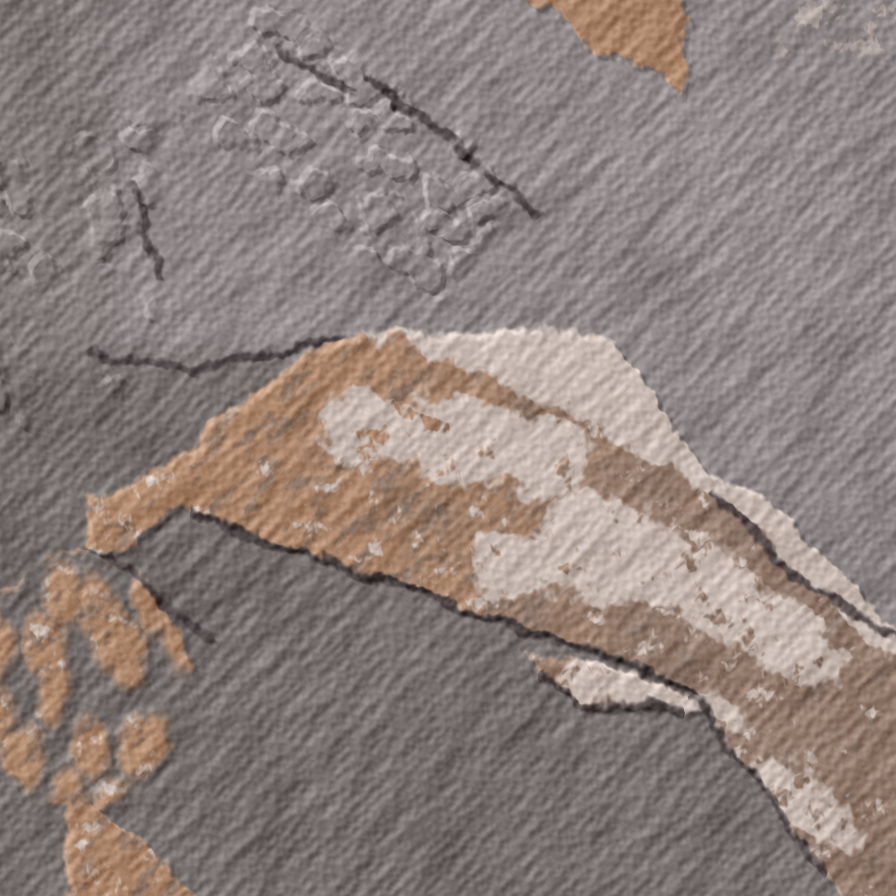
Write a Shadertoy shader that draws this texture.

```glsl
const vec3 PALE_GRAY = vec3(0.558, 0.527, 0.527);
const vec3 DARK_GRAY = vec3(0.447, 0.422, 0.417);
const vec3 ORANGE = vec3(0.660, 0.510, 0.405);
const vec3 BROWN = vec3(0.565, 0.470, 0.415);
const vec3 UMBER = vec3(0.475, 0.410, 0.375);
const vec3 CHALK = vec3(0.770, 0.712, 0.682);
const vec3 CRACK = vec3(0.290, 0.255, 0.260);
const vec2 TO_LIGHT = vec2(-0.0035, 0.0035);

vec2 hash2(vec2 p) {
    vec3 h = fract(p.xyx * vec3(0.1031, 0.1030, 0.0973));
    h += dot(h, h.yzx + 33.33);
    return fract((h.xx + h.yz) * h.zy);
}

// Distance to the nearest scattered cell centre
float cells(vec2 p) {
    vec2 cell = floor(p), f = p - cell;
    float d = 2.0;
    for (int y = -1; y <= 1; y++)
        for (int x = -1; x <= 1; x++) {
            vec2 o = vec2(x, y);
            d = min(d, length(o + hash2(cell + o + 50.0) - f));
        }
    return d;
}

// Layered sines, roughly -1 to 1
float waves(vec2 p) {
    float sum = 0.0, amp = 0.6;
    for (int i = 0; i < 4; i++) {
        sum += amp * sin(p.x + 1.4 * sin(p.y)) * cos(p.y + sin(0.7 * p.x));
        p = mat2(1.6, 1.2, -1.2, 1.6) * p + 1.7;
        amp *= 0.65;
    }
    return sum;
}

vec2 crumble(vec2 p, float amount) {
    return p + amount * vec2(waves(p * 40.0), waves(p * 40.0 + 9.0));
}

// Axes along and across the scratches
vec2 diagonal(vec2 p) {
    return vec2(p.x + p.y, p.y - p.x) * 0.707;
}

float segment(vec2 p, vec2 a, vec2 b) {
    vec2 ab = b - a;
    return length(p - a - ab * clamp(dot(p - a, ab) / dot(ab, ab), 0.0, 1.0));
}

float cover(float d, float soft) {
    return smoothstep(-soft, soft, d);
}

float within(float x, float a, float b) {
    return cover(x - a, 0.01) * cover(b - x, 0.01);
}

// Outlines of the arched paint layer and its hanging flap
float archTop(float x) {
    return 0.44 + 0.19 * smoothstep(0.08, 0.42, x) - 0.17 * smoothstep(0.66, 0.82, x)
        - 0.2 * smoothstep(0.8, 1.08, x);
}

float archBottom(float x) {
    return 0.385 + 0.05 * smoothstep(0.13, 0.21, x) - 0.35 * max(x - 0.2, 0.0)
        - 1.05 * max(x - 0.77, 0.0);
}

float flapBottom(float x) {
    return max(0.27 - 1.05 * (x - 0.59), 0.208);
}

// Positive inside any remaining paint
float paint(vec2 p) {
    vec2 q = crumble(p, 0.008);
    float arch = min(min(archTop(q.x) - q.y, q.y - archBottom(q.x)), q.x - 0.1);
    float flap = min(min(0.275 - 0.25 * (q.x - 0.59) - q.y, q.y - flapBottom(q.x)), 0.8 - q.x);
    float corner = min(q.x - 0.075, 0.13 - 0.9 * (q.x - 0.08) - q.y);
    vec2 t = crumble(p, 0.014);
    float patchTop = min(0.76 - t.x, t.y - 1.0 + 0.6 * (t.x - 0.59));
    float cluster = 1.0 - length((q - vec2(0.09, 0.24)) / vec2(0.12, 0.14));
    float flakes = min(0.022 * (0.46 - cells(q * vec2(23.0, 13.0))), 0.1 * cluster);
    return max(max(max(arch, flap), max(corner, patchTop)), flakes);
}

// Positive inside the chalky coat on top of the paint
float chalk(vec2 p) {
    vec2 q = crumble(p, 0.018);
    float d = q.x - 0.4;
    float seam = 0.62 - 0.22 * d - 0.66 * d * d;
    float gap = 0.008 + 0.03 * smoothstep(0.62, 0.85, q.x);
    float body = 0.042 - segment(q, vec2(0.40, 0.53), vec2(0.62, 0.485));
    body = max(body, 0.036 - segment(q, vec2(0.56, 0.37), vec2(0.70, 0.37)));
    body = max(body, 0.046 - segment(q, vec2(0.66, 0.41), vec2(0.90, 0.28)));
    body = max(body, 0.022 - segment(q, vec2(0.86, 0.13), vec2(0.93, 0.08)));
    body = max(body, 0.020 - segment(q, vec2(0.65, 0.235), vec2(0.81, 0.205)));
    body = min(body, seam - gap - q.y);
    float crest = min(q.y - seam - 0.008, q.x - 0.37);
    float holes = 0.025 * (0.62 - waves(p * 52.0 + 3.0));
    float specks = min(0.02 * (waves(p * 60.0) - 0.72), 0.45 - q.y + 0.2 * q.x);
    return max(max(crest, min(body, holes)), specks);
}

// Loose crumbs in a tilted block and down the left side
float crumbs(vec2 p) {
    vec2 c = p - vec2(0.4, 0.835);
    vec2 r = vec2(dot(c, vec2(0.82, -0.57)), dot(c, vec2(0.57, 0.82)));
    float block = within(r.x, -0.19, 0.17) * within(r.y, -0.09, 0.085);
    float side = within(p.x, -0.1, 0.17) * within(p.y, 0.52, 0.87);
    float lump = smoothstep(0.46, 0.30, cells(crumble(p, 0.014) * vec2(19.0, 24.0)));
    return lump * max(block, side * cover(waves(p * 14.0), 0.3));
}

// Fine height: diagonal scratches over grain
float grain(vec2 p) {
    return 0.155 * cells(diagonal(p) * vec2(19.0, 80.0)) + 0.105 * cells(p * 105.0);
}

// Coarse height: crumbs and paint edges
float forms(vec2 p) {
    return 0.16 * crumbs(p) + 0.13 * cover(paint(p), 0.005);
}

float cracks(vec2 p) {
    vec2 q = crumble(p, 0.008);
    float d = segment(q, vec2(0.10, 0.605), vec2(0.22, 0.585));
    d = min(d, segment(q, vec2(0.22, 0.585), vec2(0.38, 0.625)));
    d = min(d, segment(q, vec2(0.79, 0.45), vec2(0.88, 0.365)));
    d = min(d, segment(q, vec2(0.88, 0.36), vec2(1.02, 0.28)));
    d = min(d, segment(q, vec2(0.31, 0.945), vec2(0.39, 0.90)));
    d = min(d, segment(q, vec2(0.41, 0.92), vec2(0.60, 0.76)));
    d = min(d, segment(q, vec2(0.15, 0.79), vec2(0.18, 0.69)));
    d = min(d, segment(q, vec2(0.12, 0.38), vec2(0.24, 0.285)));
    float slope = q.x > 0.77 ? 0.6 : 0.95;
    float rim = abs(q.y - archBottom(q.x) + 0.003) * slope + 1.0 - within(q.x, 0.2, 0.93);
    float hem = abs(q.y - flapBottom(q.x)) * 0.85 + 1.0 - within(q.x, 0.6, 0.77);
    float width = 0.0045 + 0.0015 * waves(p * 35.0);
    return cover(width - min(d, min(rim, hem)), 0.003);
}

void mainImage(out vec4 fragColor, in vec2 fragCoord) {
    vec2 p = fragCoord / iResolution.xy;
    // Bare wall, darker below the arch
    float shade = cover(0.6 - 0.7 * max(p.x - 0.3, 0.0) - p.y, 0.03);
    shade = max(shade, 0.5 * smoothstep(0.16, 0.08, p.x));
    vec3 color = mix(PALE_GRAY, DARK_GRAY, shade) + 0.025 * waves(p * 9.0);
    // Paint with worn streaks, then chalk over it
    float below = step(p.y, 0.8);
    float rust = below * smoothstep(0.3, 0.75, p.x + 0.12 * waves(p * 30.0));
    vec3 coat = mix(ORANGE, BROWN, rust);
    float worn = smoothstep(0.1, 0.8, waves(diagonal(p) * vec2(45.0, 85.0)));
    coat = mix(coat, UMBER, worn * below * 0.65);
    coat = mix(coat, CHALK, cover(chalk(p), 0.006) * below);
    color = mix(color, coat, cover(paint(p), 0.004));
    float smudge = within(p.x, 0.87, 1.1) * within(p.y, 0.94, 1.0);
    color = mix(color, CHALK, 0.6 * smudge * smoothstep(0.0, 0.4, waves(p * 60.0)));
    // Cracks, scratch tint and light from the upper left
    color = mix(color, CRACK, 0.85 * cracks(p));
    color += 0.11 * (0.45 - cells(diagonal(p) * vec2(11.0, 48.0)));
    color += grain(p) - grain(p + TO_LIGHT);
    color += forms(p) - forms(p + 1.7 * TO_LIGHT);
    fragColor = vec4(clamp(color, 0.0, 1.0), 1.0);
}
```
